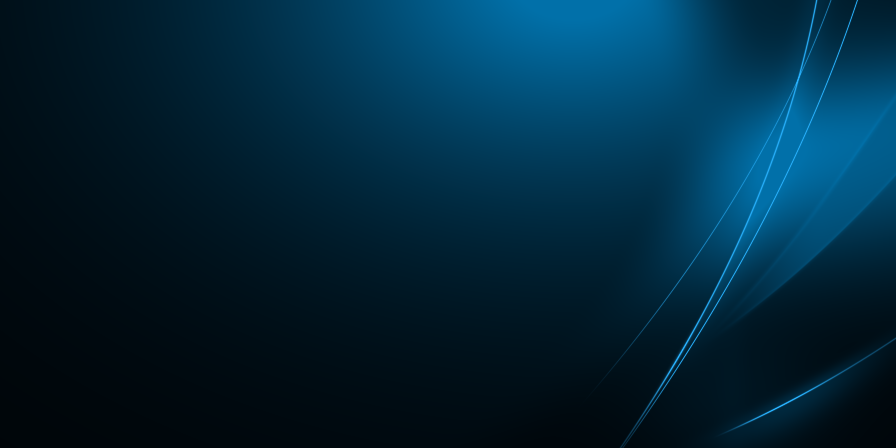
A Shadertoy shader for this background:

```glsl
const vec3 SHADOW = vec3(0.0, 0.014, 0.026);
const vec3 AZURE = vec3(0.005, 0.425, 0.635);
const vec3 SPARK = vec3(0.16, 0.70, 1.0);

const vec2 GLOW_CENTER = vec2(1.28, 1.05);
const vec2 GLOW_SIZE = vec2(0.58, 0.40);
const float GLOW_BEHIND_VEIL = 0.42;
const float SHEET_LIGHT = 0.80;
const float WEDGE_LIGHT = 0.66;

// Quadratic coefficients: steep strands give x from y, the others y from x.
const vec3 MAIN_STRAND = vec3(1.385, 0.688, -0.25);
const vec3 RIGHT_STRAND = vec3(1.39, 0.716, -0.192);
const vec3 LEFT_STRAND = vec3(1.211, 0.923, -0.279);
const vec3 LOW_STRAND = vec3(0.0, 0.392, 0.294);
const vec3 UPPER_FOLD = vec3(0.227, 1.026, 0.576);
const vec3 LOWER_FOLD = vec3(0.227, 0.645, 0.522);
const float LOW_START = 1.536;
const float FOLD_START = 1.5625;
const float STRAND_WIDTH = 0.0014;

// Signed distance, to first order, from a quadratic curve.
float curveDistance(vec3 curve, float along, float across) {
    float slope = curve.y + 2.0 * curve.z * along;
    float offset = across - (curve.x + along * (curve.y + along * curve.z));
    return offset / sqrt(1.0 + slope * slope);
}

float bell(float d, float width) {
    return exp(-d * d / (width * width));
}

// Keeps the total light of a line when it is thinner than a pixel.
float strand(float d, float width) {
    float drawn = max(width, 0.6 / iResolution.y);
    return bell(d, drawn) * width / drawn;
}

void mainImage(out vec4 fragColor, in vec2 fragCoord) {
    vec2 p = fragCoord / iResolution.y;
    p.x += 1.0 - 0.5 * iResolution.x / iResolution.y;
    float pixel = 1.0 / iResolution.y;

    // Round glow from the top, dimmed behind a curved veil
    float reach = length((p - GLOW_CENTER) / GLOW_SIZE);
    float glow = exp(0.1 - 0.75 * pow(reach, 1.4));
    float veilEdge = 1.565 - 0.9 * (p.y - 0.766) * (p.y - 0.766);
    float veil = smoothstep(-0.09, 0.17, p.x - veilEdge);
    float light = glow * mix(1.0, GLOW_BEHIND_VEIL, veil);

    // Luminous sheet, with a lit wedge between two folds
    float fromFold = p.x - FOLD_START;
    float upper = curveDistance(UPPER_FOLD, fromFold, p.y);
    float lower = curveDistance(LOWER_FOLD, fromFold, p.y);
    float height = p.y - 0.62 - 0.2 * (p.x - 1.65);
    float spread = height > 0.0 ? 0.19 : 0.23 + 0.1 * max(p.x - 1.6, 0.0);
    float sheet = SHEET_LIGHT * bell(height, spread) * veil;
    float foldFade = smoothstep(0.0, 0.12, fromFold);
    float belowUpper = smoothstep(pixel, -pixel, upper) * foldFade;
    float belowLower = smoothstep(pixel, -pixel, lower) * foldFade;
    float wedge = WEDGE_LIGHT * smoothstep(-0.02, 0.28, fromFold);
    sheet = mix(sheet, 0.35 * sheet + 0.65 * wedge, belowUpper * (1.0 - belowLower));
    sheet *= 1.0 - 0.25 * belowLower;
    light += sheet;
    light += foldFade * 0.07 * (bell(upper, 0.005) + bell(lower, 0.005));

    // Translucent ribbon beside the main strand
    float mainD = curveDistance(MAIN_STRAND, p.y, p.x);
    float rightD = curveDistance(RIGHT_STRAND, p.y, p.x);
    float leftD = curveDistance(LEFT_STRAND, p.y, p.x);
    float ribbonFade = smoothstep(0.1, 0.35, p.y) * smoothstep(1.0, 0.65, p.y);
    float ribbon = smoothstep(-pixel, pixel, mainD) * exp(-max(mainD, 0.0) / 0.045);
    light += 0.20 * ribbon * ribbonFade;
    light += 0.10 * bell(mainD, 0.035) * smoothstep(0.1, 0.8, p.y);

    // Faint haze beneath the low strand
    float lowAlong = p.x - LOW_START;
    float lowD = curveDistance(LOW_STRAND, lowAlong, p.y);
    float haze = lowD < 0.0 ? bell(lowD, 0.055) : bell(lowD, 0.02);
    light += 0.24 * haze * bell(p.x - 1.80, 0.17);
    light += 0.12 * bell(length((p - vec2(1.64, 0.10)) / vec2(1.3, 1.0)), 0.16);

    // Fine bright strands
    float tail = smoothstep(-0.02, 0.22, p.y);
    float lines = strand(mainD, STRAND_WIDTH * 1.3) * mix(0.2, 0.9, tail);
    lines += strand(rightD, STRAND_WIDTH) * mix(0.15, 0.9, tail);
    lines += strand(leftD, STRAND_WIDTH * 0.8) * 0.65 * smoothstep(0.08, 0.4, p.y);
    float lowShine = 0.3 + 0.8 * bell(p.x - 1.75, 0.10);
    lines += strand(lowD, STRAND_WIDTH * 1.3) * lowShine * smoothstep(0.05, 0.15, lowAlong);
    lines += 0.2 * bell(mainD, 0.005) * bell(p.y - 0.2, 0.07);

    vec3 color = SHADOW + AZURE * min(light, 1.0);
    color = mix(color, SPARK, clamp(lines, 0.0, 1.0));
    fragColor = vec4(color, 1.0);
}
```
